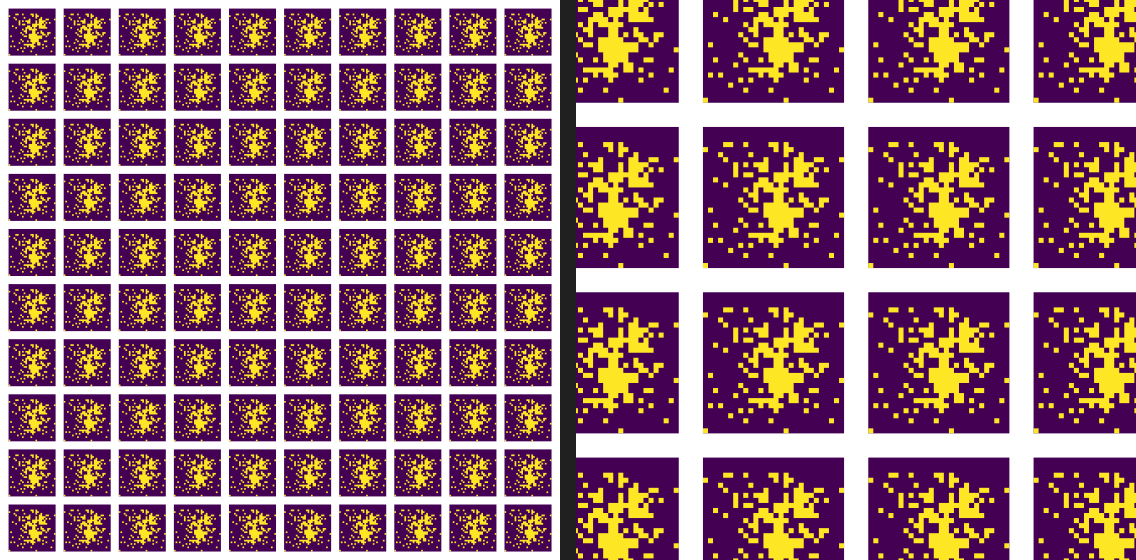
Left: the whole. Right: its middle third, enlarged.
Write a Shadertoy shader that draws this pattern.

```glsl
// Ten by ten grid of identical purple tiles, each with a blocky yellow scatter on white.

const float TILES = 10.0;            // tiles across and down
const float CELLS = 28.0;            // cells along a tile side
const float PITCH = 0.0984;          // tile spacing, in canvas units
const float TILE_SIZE = 0.0840;
const float MARGIN = 0.0153;         // left and top border

const vec3 PAPER = vec3(1.0);
const vec3 PURPLE = vec3(0.267, 0.005, 0.329);
const vec3 YELLOW = vec3(0.993, 0.906, 0.144);

const vec2 CLOUD_CENTER = vec2(13.5, 13.0);   // column, row from the top
const vec2 CLOUD_SPREAD = vec2(6.0, 6.6);
const float CLOUD_DENSITY = 0.56;
const float STRAY_DENSITY = 0.015;
const float CLUMPING = 0.13;
const uint SEED = 37u;

float hash(vec2 cell) {
    uvec2 q = uvec2(cell);
    uint h = q.x * 1597u + q.y * 51749u + SEED * 7919u;
    h = (h ^ (h >> 15)) * 73244475u;
    h = (h ^ (h >> 13)) * 73244475u;
    h ^= h >> 16;
    return float(h & 65535u) / 65536.0;
}

// One when the cell lies between the two corners, both included
float inBox(vec2 cell, vec2 lo, vec2 hi) {
    vec2 inside = step(lo, cell) * step(cell, hi);
    return inside.x * inside.y;
}

// Chance that a cell is lit
float density(vec2 cell) {
    vec2 d = (cell - CLOUD_CENTER) / CLOUD_SPREAD;
    float cloud = exp(-0.5 * dot(d, d));
    float clumps = sin(cell.x * 1.3 + cell.y * 0.6) + sin(cell.y * 1.7 - cell.x * 0.8);
    float chance = STRAY_DENSITY + cloud * (CLOUD_DENSITY + CLUMPING * clumps);
    chance *= step(4.0, cell.y);                                                  // bare top
    chance = max(chance, 0.5 * inBox(cell, vec2(8.0, 3.0), vec2(18.0, 3.0)));     // top dashes
    chance = max(chance, 0.9 * inBox(cell, vec2(18.0, 6.0), vec2(20.0, 11.0)));   // right clump
    return chance;
}

float cellLit(vec2 cell) {
    float lit = step(hash(cell), density(cell));
    lit = max(lit, inBox(cell, vec2(14.0, 15.0), vec2(14.0, 23.0)));   // stem
    lit = max(lit, inBox(cell, vec2(13.0, 16.0), vec2(16.0, 19.0)));   // core
    lit = max(lit, inBox(cell, vec2(4.0, 3.0), vec2(5.0, 3.0)));       // upper left dash
    lit = max(lit, inBox(cell, vec2(25.0), vec2(25.0)));               // lower right dot
    return lit * inBox(cell, vec2(0.0), vec2(CELLS - 1.0));
}

// Cell pattern averaged over a pixel that is 'width' cells wide
float scatter(vec2 p, vec2 width) {
    vec2 base = floor(p - 0.5);
    vec2 t = clamp((p - base - 1.0) / min(width, vec2(1.0)) + 0.5, 0.0, 1.0);
    float upper = mix(cellLit(base), cellLit(base + vec2(1.0, 0.0)), t.x);
    float lower = mix(cellLit(base + vec2(0.0, 1.0)), cellLit(base + vec2(1.0)), t.x);
    return mix(upper, lower, t.y);
}

void mainImage(out vec4 fragColor, in vec2 fragCoord) {
    vec2 pixel = 1.0 / iResolution.xy;
    vec2 uv = fragCoord * pixel;
    vec2 p = vec2(uv.x, 1.0 - uv.y) - MARGIN;   // measured from the top left tile

    // Position within the nearest tile
    float gap = PITCH - TILE_SIZE;
    vec2 index = clamp(floor((p + 0.5 * gap) / PITCH), 0.0, TILES - 1.0);
    vec2 local = p - index * PITCH;

    // Soft square mask
    vec2 edge = 0.5 * TILE_SIZE - abs(local - 0.5 * TILE_SIZE);
    vec2 cover = clamp(edge / pixel + 0.5, 0.0, 1.0);

    float toCells = CELLS / TILE_SIZE;
    float lit = scatter(local * toCells, pixel * toCells);
    vec3 color = mix(PAPER, mix(PURPLE, YELLOW, lit), cover.x * cover.y);
    fragColor = vec4(color, 1.0);
}
```
